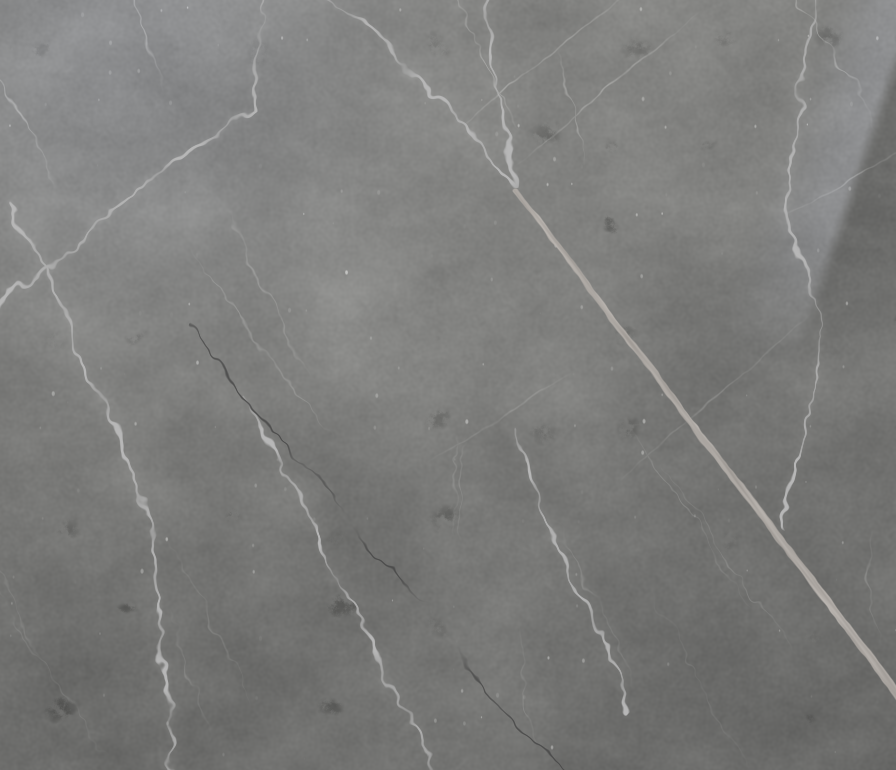
Reproduce this texture procedurally as a Shadertoy shader.

```glsl
// Polished grey marble: soft mottling and window glare, crossed by pale
// veins, hairlines and one dark crack. All lines are segment distances
// measured in a space bent by gradient noise, so that they wander.

const vec4 VEINS[12] = vec4[12](   // start.xy, end.xy in canvas heights
    vec4(0.40, 1.02, 0.58, 0.87), vec4(0.58, 0.87, 0.67, 0.75),
    vec4(0.63, 1.02, 0.67, 0.75), vec4(1.06, 1.02, 1.02, 0.75),
    vec4(1.02, 0.75, 1.07, 0.56), vec4(1.07, 0.56, 1.02, 0.31),
    vec4(-.02, 0.59, 0.33, 0.86), vec4(0.33, 0.86, 0.34, 1.02),
    vec4(0.02, 0.74, 0.20, 0.32), vec4(0.20, 0.32, 0.23, -.02),
    vec4(0.32, 0.49, 0.57, -.02), vec4(0.66, 0.44, 0.82, 0.08));

vec2 hash2(vec2 p) {
    vec3 q = fract(p.xyx * vec3(0.1031, 0.1030, 0.0973));
    q += dot(q, q.yzx + 33.33);
    return fract((q.xx + q.yz) * q.zy);
}

float corner(vec2 cell, vec2 offset, vec2 f) {
    return dot(hash2(cell + offset) * 2.0 - 1.0, f - offset);
}

float gradientNoise(vec2 p) {
    vec2 i = floor(p), f = p - i;
    vec2 u = f * f * f * (f * (f * 6.0 - 15.0) + 10.0);
    return mix(mix(corner(i, vec2(0, 0), f), corner(i, vec2(1, 0), f), u.x),
               mix(corner(i, vec2(0, 1), f), corner(i, vec2(1, 1), f), u.x), u.y);
}

float fbm(vec2 p) {
    float sum = 0.0, amp = 1.0;
    for (int i = 0; i < 5; i++) {
        sum += amp * gradientNoise(p);
        p = mat2(1.6, 1.2, -1.2, 1.6) * p + 7.3;
        amp *= 0.6;
    }
    return sum;
}

vec2 noisePair(vec2 p) {
    return vec2(gradientNoise(p), gradientNoise(p + 41.7));
}

// x: distance to the segment, y: position along it
vec2 segment(vec2 p, vec2 a, vec2 b) {
    vec2 d = b - a;
    float t = clamp(dot(p - a, d) / dot(d, d), 0.0, 1.0);
    return vec2(length(p - a - t * d), t);
}

float stroke(float dist, float halfWidth, float blur) {
    return 1.0 - smoothstep(halfWidth - blur, halfWidth + blur, dist);
}

void mainImage(out vec4 fragColor, in vec2 fragCoord) {
    vec2 p = fragCoord / iResolution.y;
    float blur = max(0.8 / iResolution.y, 0.0012);
    vec2 bent = p + 0.022 * noisePair(p * 8.0) + 0.013 * noisePair(p * 30.0)
                  + 0.006 * noisePair(p * 75.0);

    // Stone: brighter towards the top, with clouds and fine grain
    float tone = 0.438 + 0.078 * smoothstep(-0.05, 1.0, p.y);
    tone += 0.065 * fbm(p * 2.6) + 0.035 * fbm(p * vec2(8.0, 13.0) + 5.0);
    tone += 0.020 * gradientNoise(p * 75.0) + 0.024 * gradientNoise(p * 180.0);

    // Glare: a streaked patch at upper left, a wedge with a dark side at right
    vec2 away = p - vec2(0.16, 0.96);
    float glow = exp(-dot(away, away) * 12.0);
    float streaks = 0.8 + 1.5 * gradientNoise(vec2(dot(p, vec2(-5.0, 8.0)), 3.3));
    float edge = p.x - 1.045 - 0.34 * (p.y - 0.57);
    float beside = smoothstep(-0.012, 0.012, edge);
    float wedge = smoothstep(-0.13, -0.02, edge) * smoothstep(0.50, 0.72, p.y);
    tone += 0.07 * glow * streaks + wedge * mix(0.06, -0.085, beside);
    tone -= 0.03 * smoothstep(0.8, 1.15, p.x) * (1.0 - smoothstep(0.1, 0.6, p.y));
    vec3 color = tone * mix(vec3(1.002, 1.004, 0.988), vec3(0.992, 1.0, 1.012),
                            clamp(glow + wedge * (1.0 - beside), 0.0, 1.0));

    // Ragged dark smudges and pale specks, one candidate per cell
    vec2 q = bent * 8.0, cell = floor(q), rnd = hash2(cell + 17.0);
    float smudge = length((q - cell - 0.3 - 0.4 * rnd) * vec2(1.0, 1.3));
    float ragged = smoothstep(-0.3, 0.3, fbm(p * 55.0));
    color -= 0.11 * rnd.y * step(0.6, hash2(cell + 91.0).x) * ragged
           * (1.0 - smoothstep(0.03, 0.10 + 0.12 * rnd.x, smudge));
    q = p * 26.0;
    cell = floor(q);
    rnd = hash2(cell + 53.0);
    float speck = length((q - cell - 0.2 - 0.6 * rnd) * vec2(1.2, 0.8)) / 26.0;
    color += 0.22 * rnd.y * rnd.y * step(0.75, hash2(cell + 29.0).y)
           * stroke(speck, 0.0006 + 0.0018 * rnd.x, blur);

    // Hairlines: mostly steep and falling rightwards, some shallow and rising
    float hair = 0.0;
    for (int i = 0; i < 24; i++) {
        vec2 a = hash2(vec2(i, 7)) * vec2(1.16, 1.0), kind = hash2(vec2(i, 23));
        bool steep = kind.x < 0.6;
        float angle = steep ? -1.55 + 0.75 * kind.y : 0.4 + 0.35 * kind.y;
        vec2 reach = vec2(cos(angle), sin(angle)) * (0.06 + 0.12 * kind.y);
        vec2 s = segment(steep ? bent : mix(p, bent, 0.3), a - reach, a + reach);
        hair = max(hair, stroke(s.x, 0.0010, blur) * s.y * (1.0 - s.y) * (1.0 + 2.0 * a.y));
    }
    color += 0.17 * hair * (0.8 + 1.2 * gradientNoise(p * 30.0));

    // Strong veins of uneven width and strength, with a faint halo
    float vein = 0.0, halo = 0.0, uneven = gradientNoise(p * 22.0);
    for (int i = 0; i < 12; i++) {
        float d = segment(bent, VEINS[i].xy, VEINS[i].zw).x;
        vein = max(vein, stroke(d, 0.0018 + 0.0014 * uneven, blur));
        halo = max(halo, exp(-d * 170.0));
    }
    color = mix(color, vec3(0.69), vein * clamp(0.75 + 1.1 * uneven, 0.2, 1.0)) + 0.03 * halo;

    // Broken dark crack, then the broad, slightly rosy main vein
    vec2 crack = segment(bent, vec2(0.25, 0.57), vec2(0.74, -0.02));
    float broken = smoothstep(-0.35, 0.1, gradientNoise(p * 11.0 + 3.0));
    color = mix(color, vec3(0.27), 0.8 * broken * stroke(crack.x, 0.0013, blur));
    vec2 trunk = segment(mix(p, bent, 0.25), vec2(0.67, 0.75), vec2(1.18, 0.08));
    float streak = gradientNoise(vec2(dot(p, vec2(0.8, 0.6)) * 260.0, trunk.y * 12.0));
    vec3 rosy = vec3(0.69, 0.67, 0.65) + 0.12 * streak;
    color = mix(color, rosy, 0.95 * stroke(trunk.x, 0.0032 + 0.0025 * trunk.y, blur));
    fragColor = vec4(color, 1.0);
}
```
